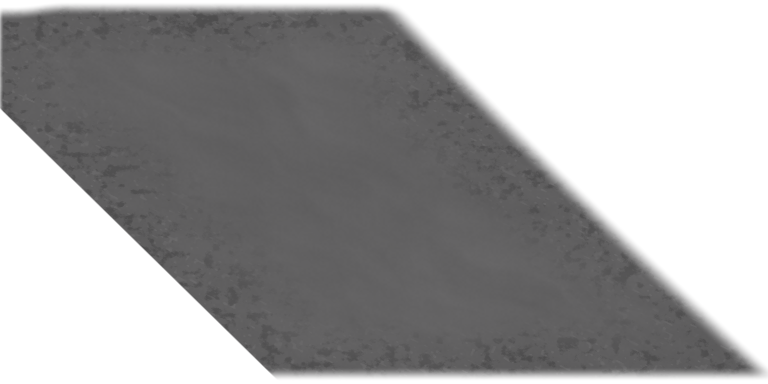
Reproduce this texture procedurally as a WebGL 2 fragment shader.

```glsl
#version 300 es
precision highp float;

uniform vec2 u_resolution;
out vec4 outColor;

float hash(vec2 p) {
    return fract(sin(dot(p, vec2(127.1, 311.7))) * 43758.5453);
}

float valueNoise(vec2 p) {
    vec2 cell = floor(p);
    vec2 f = fract(p);
    f = f * f * (3.0 - 2.0 * f);
    return mix(mix(hash(cell), hash(cell + vec2(1.0, 0.0)), f.x),
               mix(hash(cell + vec2(0.0, 1.0)), hash(cell + vec2(1.0, 1.0)), f.x), f.y);
}

float fbm(vec2 p) {
    float sum = 0.0;
    float amplitude = 0.5;
    for (int i = 0; i < 5; i++) {
        sum += amplitude * valueNoise(p);
        p = mat2(1.6, 1.2, -1.2, 1.6) * p + 7.3;
        amplitude *= 0.5;
    }
    return sum;
}

void main() {
    vec2 p = gl_FragCoord.xy / u_resolution * vec2(2.0, 1.0);
    float pixel = 1.0 / u_resolution.y;

    // Distances inward from each side of the slab
    float across = dot(p, vec2(0.6997, 0.7145));
    float lowerLeft = across - 0.513;
    float upperRight = 1.411 - across - 0.012 * sin(3.1416 * p.y);
    float notch = 0.012 * (1.0 - smoothstep(0.04, 0.17, p.x));
    float top = 0.979 - notch - p.y;
    float bottom = p.y - 0.024;

    // One crisp side, the others feathered
    float coverage = smoothstep(-pixel, pixel, lowerLeft)
        * smoothstep(-0.026, 0.030, upperRight)
        * smoothstep(-0.017, 0.020, top)
        * smoothstep(-0.017, 0.020, bottom)
        * smoothstep(-0.008, 0.010, p.x);

    // Broad clouds and fine streaks running down to the right
    vec2 along = vec2(dot(p, vec2(0.90, -0.44)), dot(p, vec2(0.44, 0.90)));
    float clouds = fbm(p * 3.5 + 2.0) - 0.5;
    float streaks = fbm(along * vec2(7.0, 22.0) + clouds * 3.0) - 0.5;
    float grain = valueNoise(p * 170.0) - 0.5;
    float shade = 0.386 + 0.030 * clouds + 0.035 * streaks + 0.008 * grain;

    // Rough, darker wear close to the rim
    float rim = min(min(lowerLeft, upperRight), min(top, bottom) * 1.5);
    float wear = 1.0 - smoothstep(0.02, 0.24, rim + 0.16 * clouds);
    float pits = smoothstep(0.48, 0.72, fbm(p * vec2(48.0, 62.0)));
    float flecks = smoothstep(0.70, 0.95, valueNoise(along * vec2(85.0, 130.0)));
    shade += wear * (0.035 * flecks - 0.012 - 0.060 * pits);

    vec3 stone = shade * vec3(1.004, 0.994, 1.002);
    outColor = vec4(mix(vec3(1.0), stone, coverage), 1.0);
}
```
